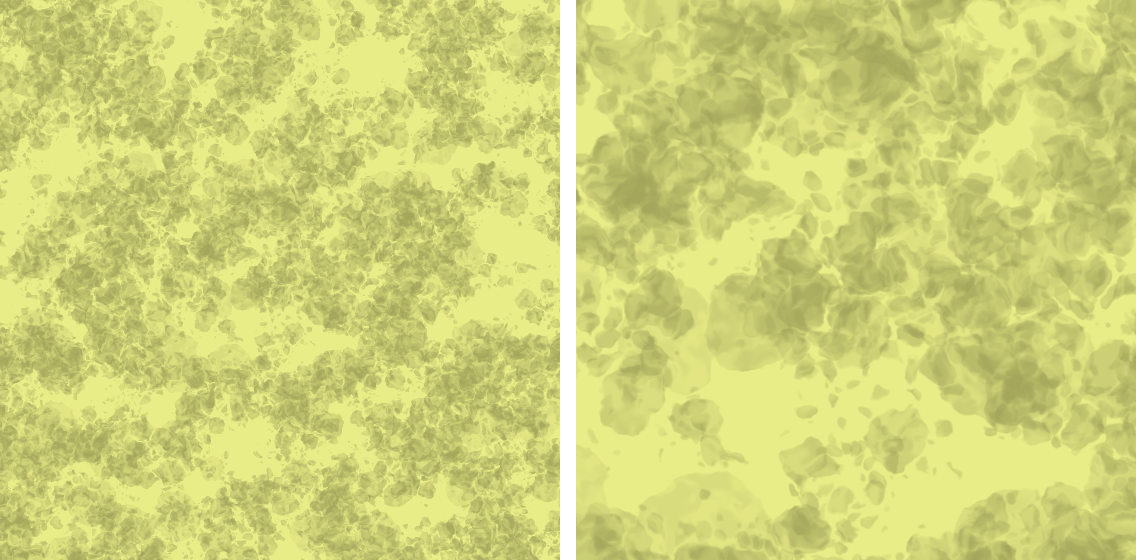
Left, the full canvas; right, a detail of the centre.
Reproduce this texture procedurally as a Shadertoy shader.

```glsl
// Translucent olive dabs sponged in ragged clumps over a pale yellow ground.

vec3 hash3(vec2 cell) {
    vec3 q = fract(cell.xyx * vec3(0.1031, 0.1030, 0.0973));
    q += dot(q, q.yxz + 33.33);
    return fract((q.xxy + q.yzz) * q.zyx);
}

mat2 rotation(float angle) {
    float c = cos(angle), s = sin(angle);
    return mat2(c, s, -s, c);
}

// Smooth noise, three independent channels
vec3 noise3(vec2 p) {
    vec2 cell = floor(p), f = p - cell;
    f = f * f * (3.0 - 2.0 * f);
    vec3 low = mix(hash3(cell), hash3(cell + vec2(1, 0)), f.x);
    vec3 high = mix(hash3(cell + vec2(0, 1)), hash3(cell + 1.0), f.x);
    return mix(low, high, f.y);
}

// Small offsets at several scales that fray every outline
vec2 fray(vec2 p) {
    vec2 offset = vec2(0.0);
    float freq = 50.0;
    for (int i = 0; i < 4; i++) {
        vec2 q = rotation(1.1 * float(i) + 0.4) * p * freq + 90.0;
        offset += 0.5 / freq * (noise3(q).xy - 0.5);
        freq *= 2.0;
    }
    return p + offset;
}

// Chance of a dab: clumps stretched along a rising diagonal, with open gaps
float cover(vec2 p) {
    vec2 slanted = rotation(-0.4) * p;
    float clump = 0.52 * noise3(slanted * vec2(10.5, 14.5) + 50.0).x
                + 0.48 * noise3(rotation(0.8) * p * 26.0 + 130.0).y;
    return smoothstep(0.22, 0.7, clump);
}

// Cellular scatter: number of soft round dabs lying over p
float dabs(vec2 p, mat2 toCanvas, float softness) {
    vec2 cell = floor(p);
    float count = 0.0;
    for (int y = -1; y <= 1; y++)
    for (int x = -1; x <= 1; x++) {
        vec2 id = cell + vec2(x, y);
        vec3 rnd = hash3(id + 200.0);
        vec2 centre = id + rnd.xy;
        float radius = 0.3 + 0.35 * fract(rnd.z * 7.3);
        float dist = length(centre - p);
        if (dist < radius && rnd.z < cover(toCanvas * centre))
            count += 1.0 - smoothstep(radius - softness, radius, dist);
    }
    return count;
}

// Pitted sponge grain that thins or thickens the paint
float grain(vec2 p) {
    float pits = 0.5 * noise3(rotation(0.6) * p * 95.0 + 20.0).z
               + 0.5 * noise3(rotation(1.9) * p * 200.0 + 300.0).x;
    return mix(0.6, 1.4, smoothstep(0.3, 0.7, pits));
}

void mainImage(out vec4 fragColor, in vec2 fragCoord) {
    vec2 p = fray(fragCoord / iResolution.y);

    // Five sizes of dab, from broad washes to specks
    float paint = 0.0;
    float freq = 13.0;
    for (int i = 0; i < 5; i++) {
        float layer = float(i);
        float opacity = 0.45 - 0.055 * (layer - 2.2) * (layer - 2.2);
        float angle = 0.9 * layer + 0.2;
        mat2 toCanvas = rotation(-angle) / freq;
        paint += opacity * dabs(rotation(angle) * p * freq, toCanvas, 0.002 * freq);
        freq *= 1.84;
    }
    paint *= grain(p);

    vec3 paleYellow = vec3(0.915, 0.93, 0.53);
    vec3 darkOlive = vec3(0.63, 0.64, 0.35);
    fragColor = vec4(mix(darkOlive, paleYellow, exp(-paint)), 1.0);
}
```
